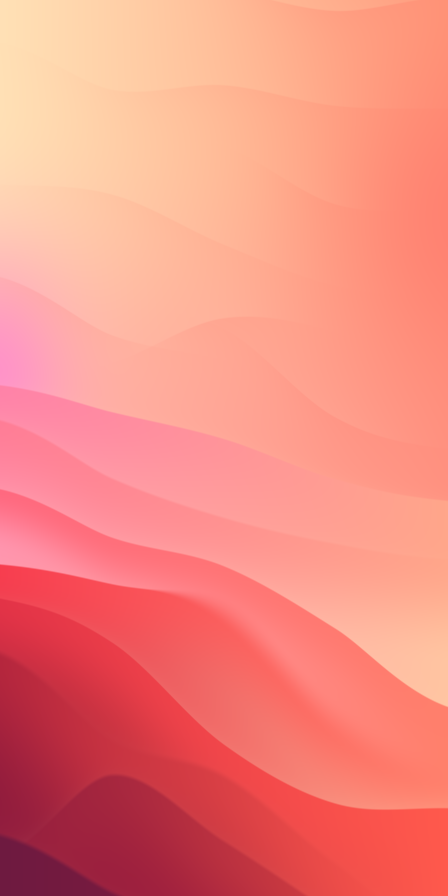
Write a WebGL 1 fragment shader that draws this background.

```glsl
precision highp float;

uniform vec2 u_resolution;

// Sky
const vec3 CREAM = vec3(1.0, 0.88, 0.71);
const vec3 APRICOT = vec3(1.0, 0.59, 0.47);
const vec3 BLUSH = vec3(1.0, 0.71, 0.67);
const vec3 SALMON = vec3(1.0, 0.57, 0.50);
const vec3 CORAL = vec3(1.0, 0.48, 0.43);
const vec3 ORCHID = vec3(1.0, 0.57, 0.79);
const vec3 LIGHT = vec3(1.0, 0.84, 0.72);
// Waves, from pink to wine
const vec3 PINK = vec3(1.0, 0.51, 0.66);
const vec3 ROSE = vec3(1.0, 0.49, 0.59);
const vec3 HOT_ROSE = vec3(1.0, 0.41, 0.50);
const vec3 PALE_ROSE = vec3(1.0, 0.58, 0.68);
const vec3 MELON = vec3(1.0, 0.65, 0.54);
const vec3 PEACH = vec3(1.0, 0.77, 0.63);
const vec3 FLAME = vec3(1.0, 0.50, 0.42);
const vec3 EMBER = vec3(1.0, 0.35, 0.30);
const vec3 SCARLET = vec3(0.97, 0.24, 0.31);
const vec3 CRIMSON = vec3(0.89, 0.20, 0.28);
const vec3 RUBY = vec3(0.71, 0.15, 0.24);
const vec3 BRICK = vec3(0.90, 0.28, 0.26);
const vec3 WINE = vec3(0.57, 0.11, 0.24);
const vec3 PLUM = vec3(0.43, 0.10, 0.25);

const float CRISP = 0.0013;      // half width of a clean edge
const float RIM_WIDTH = 0.009;   // reach of the light above a wave
const float RIM_STRENGTH = 0.14;
const float FOLD_DEPTH = 0.045;  // fade length below a sky fold

// Catmull-Rom weight
float splineWeight(float t) {
  float a = abs(t);
  if (a < 1.0) return (1.5 * a - 2.5) * a * a + 1.0;
  if (a < 2.0) return ((2.5 - 0.5 * a) * a - 4.0) * a + 2.0;
  return 0.0;
}

// Smooth crest height through five evenly spaced heights
float crest(float x, vec4 h, float last) {
  float t = 4.0 * x;
  vec4 w = vec4(splineWeight(t), splineWeight(t - 1.0),
                splineWeight(t - 2.0), splineWeight(t - 3.0));
  float wLast = splineWeight(t - 4.0);
  return (dot(w, h) + wLast * last) / (dot(w, vec4(1.0)) + wLast);
}

float bell(float x, float centre, float width) {
  float d = (x - centre) / width;
  return exp(-d * d);
}

vec3 sky(vec2 uv) {
  float across = pow(uv.x, 1.1);
  vec3 top = mix(CREAM, APRICOT, across);
  vec3 low = mix(BLUSH, SALMON, across);
  vec3 c = mix(low, top, smoothstep(0.47, 0.88, uv.y));
  c = mix(c, CORAL, 0.75 * bell(uv.x, 1.05, 0.30) * bell(uv.y, 0.76, 0.17));
  return mix(c, ORCHID, bell(uv.x, -0.02, 0.17) * bell(uv.y, 0.57, 0.13));
}

// Faint fold: light above, shade below, fading towards its ends
vec3 fold(vec3 c, vec2 uv, float height, float centre, float width, float strength) {
  float d = height - uv.y;
  float below = smoothstep(-CRISP, CRISP, d);
  float fade = strength * bell(uv.x, centre, width) * exp(-abs(d) / FOLD_DEPTH);
  return mix(c, mix(LIGHT, CORAL, below), fade * mix(0.6, 1.0, below));
}

// Solid wave: colours run across the crest and change with depth
vec3 wave(vec3 c, vec2 uv, float height, vec3 crestL, vec3 crestR,
          vec3 baseL, vec3 baseR, float depth, float soft) {
  float d = height - uv.y;
  float below = smoothstep(-soft, soft, d);
  float rim = RIM_STRENGTH * exp(min(d, 0.0) / RIM_WIDTH) * CRISP / soft;
  vec3 body = mix(mix(crestL, crestR, uv.x), mix(baseL, baseR, uv.x),
                  smoothstep(0.0, depth, d));
  return mix(mix(c, c * 0.5 + LIGHT * 0.5, rim), body, below);
}

void main() {
  vec2 uv = gl_FragCoord.xy / u_resolution;
  float x = uv.x;
  vec3 c = sky(uv);

  // Sky folds, top to bottom
  c = fold(c, uv, crest(x, vec4(1.04, 1.03, 1.012, 0.988), 1.004), 0.78, 0.25, 0.22);
  c = fold(c, uv, crest(x, vec4(0.953, 0.90, 0.905, 0.882), 0.879), 0.58, 0.36, 0.13);
  c = fold(c, uv, crest(x, vec4(0.857, 0.857, 0.837, 0.772), 0.766), 0.71, 0.11, 0.10);
  c = fold(c, uv, crest(x, vec4(0.794, 0.783, 0.727, 0.681), 0.668), 0.36, 0.28, 0.10);
  c = fold(c, uv, crest(x, vec4(0.691, 0.626, 0.598, 0.56), 0.53), 0.12, 0.20, 0.16);
  c = fold(c, uv, crest(x, vec4(0.57, 0.595, 0.645, 0.629), 0.57), 0.49, 0.14, 0.16);
  c = fold(c, uv, crest(x, vec4(0.674, 0.661, 0.633, 0.534), 0.499), 0.75, 0.17, 0.15);

  // Pink and peach waves
  c = wave(c, uv, crest(x, vec4(0.57, 0.54, 0.51, 0.465), 0.441),
           PINK, MELON, PALE_ROSE, MELON, 0.09, CRISP);
  c = wave(c, uv, crest(x, vec4(0.531, 0.466, 0.422, 0.393), 0.376),
           ROSE, MELON, PALE_ROSE, PEACH, 0.12, 0.002);
  c = wave(c, uv, crest(x, vec4(0.454, 0.40, 0.368, 0.298), 0.211),
           HOT_ROSE, FLAME, PALE_ROSE, FLAME, 0.07, CRISP);

  // Red waves; the first one blurs towards the right
  c = wave(c, uv, crest(x, vec4(0.37, 0.348, 0.318, 0.195), 0.134),
           SCARLET, FLAME, CRIMSON, MELON, 0.10,
           mix(CRISP, 0.025, smoothstep(0.32, 0.6, x)));
  c = wave(c, uv, crest(x, vec4(0.332, 0.283, 0.169, 0.103), 0.098),
           CRIMSON, EMBER, RUBY, EMBER, 0.12, CRISP);

  // Dark corner
  c = wave(c, uv, crest(x, vec4(0.271, 0.174, 0.134, 0.036), -0.042),
           RUBY, EMBER, WINE, BRICK, 0.18, 0.005);
  c = wave(c, uv, crest(x, vec4(0.043, 0.135, 0.061, -0.022), -0.107),
           WINE, BRICK, WINE, RUBY, 0.14, 0.003);
  c = wave(c, uv, crest(x, vec4(0.068, 0.004, -0.05, -0.10), -0.15),
           PLUM, WINE, PLUM, WINE, 0.08, 0.004);

  gl_FragColor = vec4(c, 1.0);
}
```
